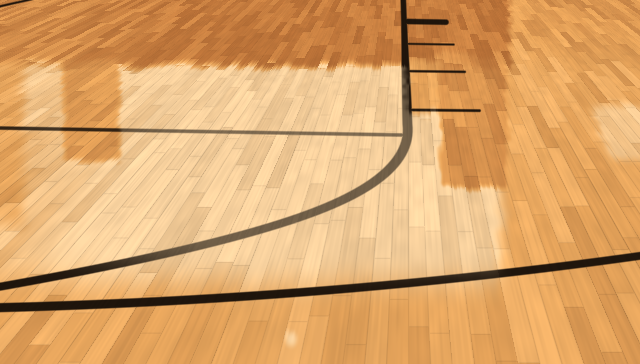
Write a WebGL 1 fragment shader that draws this texture.

```glsl
precision highp float;
// Polished wooden court seen in perspective: planks converge on a vanishing
// point, soft boxes and bands of reflected light set the tone of the varnish,
// and painted lines are drawn as distances to segments and Bezier curves.

uniform vec2 u_resolution;

const float ASPECT = 1.745;
const vec2 VANISHING = vec2(1.114, -0.39);

float hash(vec2 p) {
  return fract(sin(dot(p, vec2(127.1, 311.7))) * 43758.5453);
}

float noise(vec2 p) {
  vec2 i = floor(p), f = fract(p);
  f = f * f * (3.0 - 2.0 * f);
  return mix(mix(hash(i), hash(i + vec2(1.0, 0.0)), f.x),
             mix(hash(i + vec2(0.0, 1.0)), hash(i + vec2(1.0, 1.0)), f.x), f.y);
}

float segment(vec2 p, vec2 a, vec2 b) {
  vec2 d = b - a;
  return length(p - a - d * clamp(dot(p - a, d) / dot(d, d), 0.0, 1.0));
}

float bezier(vec2 p, vec2 a, vec2 b, vec2 c) {
  float dist = 10.0;
  vec2 last = a;
  for (int i = 1; i <= 24; i++) {
    float t = float(i) / 24.0;
    vec2 next = mix(mix(a, b, t), mix(b, c, t), t);
    dist = min(dist, segment(p, last, next));
    last = next;
  }
  return dist;
}

float stroke(float dist, float halfWidth, float pixel) {
  return 1.0 - smoothstep(halfWidth - pixel, halfWidth + pixel, dist);
}

float softBox(vec2 p, vec2 lo, vec2 hi, float blur) {
  vec2 a = smoothstep(lo - blur, lo + blur, p);
  vec2 b = 1.0 - smoothstep(hi - blur, hi + blur, p);
  return a.x * a.y * b.x * b.y;
}

// Reflected light: 0 is brown shade, 0.5 bare varnish, 1 bright glare.
float reflection(vec2 p) {
  float light = 0.5 + 0.06 * smoothstep(0.6, 0.0, abs(p.x - 0.85));
  float glare = smoothstep(0.165, 0.195, p.y) * (1.0 - smoothstep(0.68, 0.86, p.y));
  glare *= 1.0 - smoothstep(1.33, 1.40, p.x);
  glare *= mix(0.45, 1.0, smoothstep(0.0, 0.5, p.x + 0.25 * (p.y - 0.4)));
  light = mix(light, 0.98, glare);
  // Shaded far end and its columns
  float shade = mix(0.27, 0.12, smoothstep(0.1, 0.6, p.x));
  light = mix(light, shade, softBox(p, vec2(-1.0), vec2(1.39, 0.178), 0.014));
  light = mix(light, 0.85, 0.7 * softBox(p, vec2(0.06, 0.17), vec2(0.17, 0.36), 0.015));
  light = mix(light, 0.34, 0.9 * softBox(p, vec2(0.175, 0.16), vec2(0.325, 0.44), 0.012));
  light = mix(light, 0.42, 0.7 * softBox(p, vec2(-0.5, 0.17), vec2(0.06, 0.62), 0.03));
  light = mix(light, 0.45, softBox(p, vec2(1.11, 0.16), vec2(1.22, 0.31), 0.02));
  light = mix(light, 0.24, 0.9 * softBox(p, vec2(1.20, 0.15), vec2(1.385, 0.515), 0.012));
  // Pale window on the right, tinted far corner, small lamp glint
  vec2 q = p - vec2(0.35 * (p.y - 0.29), 0.0);
  light = mix(light, 0.85, 0.8 * softBox(q, vec2(1.61, 0.29), vec2(2.2, 0.44), 0.02));
  light -= 0.13 * softBox(p, vec2(1.39, -1.0), vec2(2.0, 0.12), 0.08);
  light += 0.35 * smoothstep(0.035, 0.0, length((p - vec2(0.793, 0.935)) * vec2(1.6, 1.0)));
  return light;
}

vec3 varnish(float light) {
  vec3 brown = vec3(0.74, 0.45, 0.22), amber = vec3(0.91, 0.65, 0.36);
  vec3 cream = vec3(0.97, 0.82, 0.62);
  return mix(mix(brown, amber, smoothstep(0.0, 0.55, light)), cream,
             smoothstep(0.45, 1.0, light));
}

void main() {
  vec2 uv = gl_FragCoord.xy / u_resolution;
  vec2 p = vec2(uv.x * ASPECT, 1.0 - uv.y);
  float pixel = 1.0 / u_resolution.y;

  // Floor coordinates and planks
  float depth = p.y - VANISHING.y;
  vec2 ground = vec2((p.x - VANISHING.x) / depth, 1.0 / depth);
  float across = ground.x / 0.043;
  float row = floor(across);
  float along = ground.y / 0.21 + hash(vec2(row, 3.0)) * 7.0;
  float tone = hash(vec2(row, floor(along))) - 0.5;
  float grain = noise(vec2(across * 9.0, along * 2.0 + row * 5.0)) - 0.5;
  float blotch = noise(vec2(across * 1.8, along * 6.0)) - 0.5;

  // Reflections with edges broken up by the planks
  vec2 ragged = vec2(blotch * 0.016, tone * 0.018 + grain * 0.008);
  float light = reflection(p + ragged);
  vec3 color = varnish(light + tone * 0.20);
  color *= 1.0 + tone * 0.09 + grain * 0.06 + blotch * 0.05;

  // Seams between boards
  float seamSide = min(fract(across), 1.0 - fract(across)) * 0.043 * depth;
  float seamEnd = min(fract(along), 1.0 - fract(along)) * 0.21 * depth * depth;
  float seam = max(stroke(seamSide, 0.0012, pixel) * (0.35 + hash(vec2(row, 9.0))),
                   0.6 * stroke(seamEnd, 0.001, pixel));
  color *= 1.0 - 0.16 * seam * smoothstep(0.35, 0.9, depth);

  // Painted lines: lane edge with its bend, cross line, near arc, lane marks
  float lane = segment(p, vec2(1.098, -0.05), vec2(1.111, 0.341));
  lane = min(lane, bezier(p, vec2(1.111, 0.341), vec2(1.125, 0.466), vec2(0.909, 0.561)));
  lane = min(lane, bezier(p, vec2(0.909, 0.561), vec2(0.664, 0.670), vec2(-0.03, 0.793)));
  float laneWidth = mix(0.0075, 0.0135, smoothstep(0.0, 0.35, p.y));
  laneWidth -= 0.0025 * smoothstep(0.4, 0.65, p.y);
  float paint = stroke(lane, laneWidth, pixel);
  paint = max(paint, 0.9 * stroke(segment(p, vec2(-0.1, 0.350), vec2(1.10, 0.371)), 0.0048, pixel));
  float arc = bezier(p, vec2(-0.03, 0.846), vec2(0.909, 0.823), vec2(1.78, 0.698));
  paint = max(paint, stroke(arc, 0.0125 - 0.001 * p.x, pixel));
  paint = max(paint, stroke(segment(p, vec2(-0.02, 0.022), vec2(0.09, -0.003)), 0.003, pixel));
  for (int i = 0; i < 4; i++) {
    float k = float(i);
    float y = 0.059 + k * (0.0614 + (k - 1.0) * (0.0068 + 0.003 * (k - 2.0)));
    float end = 1.216 + k * (0.016 + 0.0048 * k);
    float halfWidth = i == 0 ? 0.0075 : 0.0022 + 0.0005 * k;
    paint = max(paint, stroke(segment(p, vec2(1.11, y), vec2(end, y + 0.002)), halfWidth, pixel));
  }
  float haze = smoothstep(0.45, 1.0, light) * (1.0 - smoothstep(0.66, 0.82, p.y));
  haze *= smoothstep(-0.1, 0.6, p.x);
  vec3 paintColor = mix(vec3(0.12, 0.08, 0.045), vec3(0.44, 0.37, 0.28), haze);
  color = mix(color, paintColor * (1.0 + 0.1 * grain), paint);

  gl_FragColor = vec4(clamp(color, 0.0, 1.0), 1.0);
}
```
